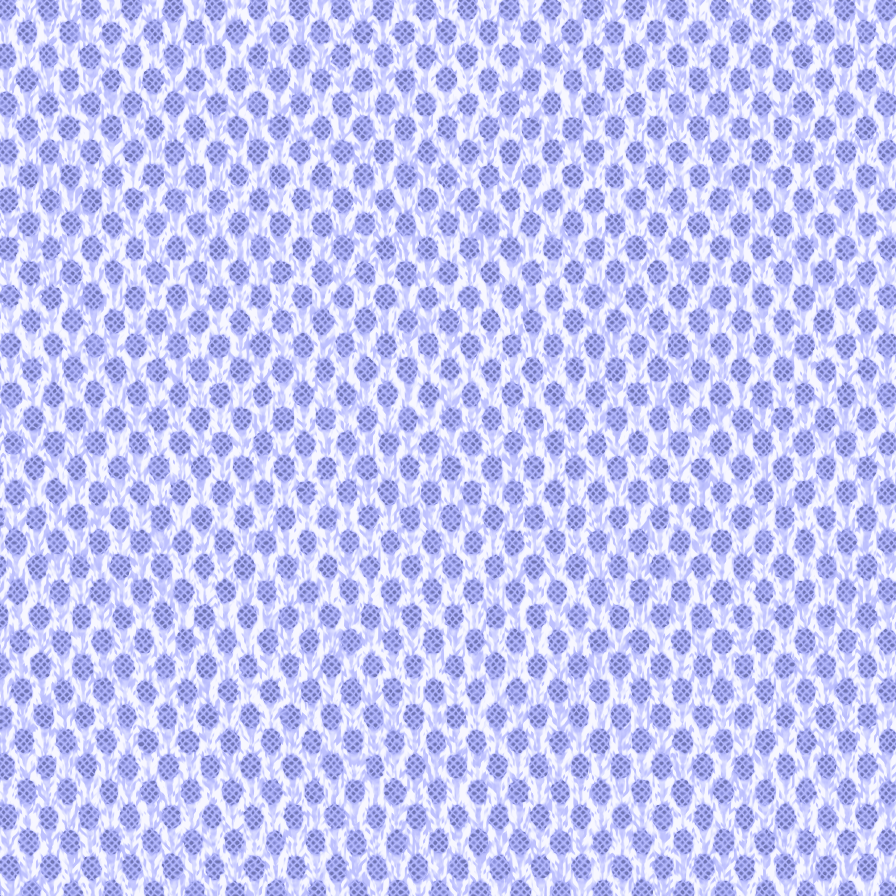
A Shadertoy shader for this texture:

```glsl
const vec3 RAMP[6] = vec3[6](
    vec3(0.97, 0.97, 1.00),   // white yarn
    vec3(0.87, 0.88, 1.00),   // pale shade
    vec3(0.77, 0.78, 1.00),   // lilac
    vec3(0.67, 0.69, 0.97),   // backing thread
    vec3(0.56, 0.58, 0.87),   // backing shade
    vec3(0.44, 0.46, 0.70));  // deep gap

const float COLUMN_PITCH = 0.0468;   // at the top edge
const float COLUMN_SHRINK = 0.0013;  // loss of pitch at the bottom edge
const float COLUMN_ANCHOR = 0.896;   // x where columns stay upright
const float ROW_COUNT = 37.01;
const float ROW_STRETCH = 1.188;     // rows widen down the cloth
const float ROW_ANCHOR = 0.2773;
const float ROW_PITCH = 0.0273;
const vec2 HOLE_RADIUS = vec2(0.0112, 0.0135);
const float HOLE_VARIATION = 0.10;
const float EDGE_FRAY = 0.0028;
const float EDGE_SOFTNESS = 0.0010;
const vec2 STEM_WIDTH = vec2(0.0050, 0.0013);  // half width: root, tail
const vec2 STITCH_FREQ = vec2(340.0, 215.0);
const float STITCH_SLANT = 0.022;
const float LATTICE_FREQ = 118.0;
const float PI = 3.14159265;

float hash(vec2 cell) {
    vec3 q = fract(cell.xyx * 0.1031);
    q += dot(q, q.yzx + 33.33);
    return fract((q.x + q.y) * q.z);
}

float noise(vec2 p) {
    vec2 i = floor(p), f = fract(p);
    f = f * f * (3.0 - 2.0 * f);
    return mix(mix(hash(i), hash(i + vec2(1, 0)), f.x),
               mix(hash(i + vec2(0, 1)), hash(i + vec2(1, 1)), f.x), f.y);
}

vec3 ramp(float tone) {
    float s = clamp(tone, 0.0, 1.0) * 5.0;
    int i = min(int(s), 4);
    return mix(RAMP[i], RAMP[i + 1], s - float(i));
}

// Cloth coordinates: x counts columns, y counts rows downwards
vec2 clothCoords(vec2 p) {
    float down = 1.0 - p.y, fromAnchor = down - ROW_ANCHOR;
    float pitch = COLUMN_PITCH - COLUMN_SHRINK * down * down;
    return vec2((p.x - COLUMN_ANCHOR - 0.004 * down) / pitch,
                ROW_COUNT * fromAnchor - ROW_STRETCH * fromAnchor * fromAnchor);
}

// Crossed threads seen through a hole: 0 on a thread, 1 in a gap
float latticeGap(vec2 p, float phase) {
    vec2 g = vec2(p.x + p.y, p.x - p.y) * LATTICE_FREQ + phase;
    g += 0.35 * noise(p * 150.0);
    vec2 s = abs(sin(PI * g));
    return s.x * s.y;
}

void mainImage(out vec4 fragColor, in vec2 fragCoord) {
    vec2 p = fragCoord / iResolution.xy;
    vec2 cloth = clothCoords(p);
    float soft = max(EDGE_SOFTNESS, 0.7 / iResolution.y);
    float fray = EDGE_FRAY * (noise(p * 260.0) - 0.5);

    // Nearest hole and the stem hanging below each hole
    float holeDist = 1.0, stemDist = 1.0, holeSeed = 0.0;
    for (int k = -1; k <= 1; k++) {
        float row = floor(cloth.y) + float(k);
        float shift = 0.5 * mod(row, 2.0);
        float column = floor(cloth.x - shift + 0.5);
        vec2 cell = vec2(column, row) + 80.0;
        float seed = hash(cell);
        vec2 d = vec2(cloth.x - shift - column, cloth.y - row);
        float below = d.y;
        d *= vec2(COLUMN_PITCH, ROW_PITCH);
        d += 0.0012 * (vec2(seed, hash(cell + 37.0)) - 0.5);

        vec2 radius = HOLE_RADIUS * (1.0 + HOLE_VARIATION * (seed - 0.5));
        float dist = (length(d / radius) - 1.0) * radius.x;
        if (dist < holeDist) {
            holeDist = dist;
            holeSeed = seed;
        }
        if (below > 0.0) {
            float width = mix(STEM_WIDTH.x, STEM_WIDTH.y, smoothstep(0.35, 1.05, below));
            stemDist = min(stemDist, abs(d.x) - width);
        }
    }

    // Knitted yarn: slanted flecks mirrored about each column
    float slant = abs(fract(2.0 * cloth.x) - 0.5) * STITCH_SLANT;
    float fleck = noise(vec2(p.x, p.y + slant) * STITCH_FREQ);
    float tone = 0.46 * smoothstep(0.36, 0.86, fleck);

    // Stem and the shaded rim around each hole
    float bead = noise(p * vec2(180.0, 260.0) + 19.0);
    float stem = 1.0 - smoothstep(-soft, 1.6 * soft, stemDist + fray);
    tone = mix(tone, 0.22 + 0.34 * bead, 0.85 * stem);
    tone += 0.16 * (1.0 - smoothstep(0.0, 0.0028, holeDist + fray));

    // Backing mesh inside the hole
    float gap = latticeGap(p, holeSeed);
    float mesh = 0.51 + 0.53 * gap * (0.6 + 0.8 * noise(p * 210.0 + 7.0));
    tone = mix(tone, mesh, 1.0 - smoothstep(-soft, soft, holeDist + fray));

    fragColor = vec4(ramp(tone), 1.0);
}
```
